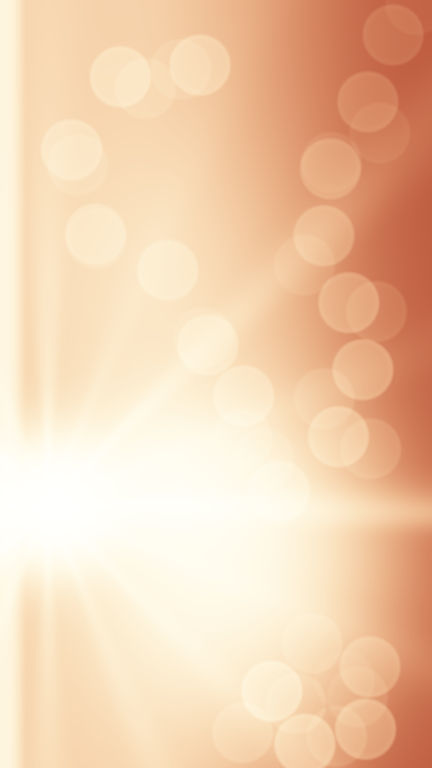
Give the GLSL for this background, as a Shadertoy shader.

```glsl
// Warm sunburst with soft bokeh discs over a cream-to-terracotta backdrop.
// One scalar, the tint depth, is thinned by summed light (glows, rays, discs)
// and then turned into a colour by a power curve per channel.

#define PI 3.14159265
#define CANVAS vec2(1.0, 1.7778)
#define SUN vec2(0.111, 0.609)
#define RAY_COUNT 16.0
#define RAY_SHARPNESS 7.0
#define RAY_POWER 0.85
#define DISC_RADIUS 0.070
#define ECHO_SPREAD 0.20
#define TINT_LIGHT 0.18
#define TINT_DARK 0.64

// Sine-free hash
float hash(float n) {
    n = fract(n * 0.1031);
    n *= n + 33.33;
    return fract(n * (n + n));
}

// Elliptical gaussian light
float glow(vec2 p, vec2 centre, vec2 size) {
    vec2 q = (p - centre) / size;
    return exp(-dot(q, q));
}

// Translucent disc with a slightly brighter rim
float disc(vec2 p, vec2 centre) {
    float soft = max(0.005, 1.5 / iResolution.x);
    float r = length(p - centre);
    float fill = 1.0 - smoothstep(DISC_RADIUS - soft, DISC_RADIUS + soft, r);
    return fill * (0.8 + 0.2 * smoothstep(0.75, 1.0, r / DISC_RADIUS));
}

// Disc with a fainter, randomly displaced echo
float discPair(vec2 p, vec2 centre, float strength, float id) {
    vec2 shift = vec2(hash(id), hash(id + 17.0)) - 0.5;
    return strength * disc(p, centre)
         + 0.4 * strength * disc(p, centre + ECHO_SPREAD * shift);
}

vec2 polar(float radius, float angle) {
    return radius * vec2(cos(angle), sin(angle));
}

// Discs along two arcs, a wavy right-hand column and a short diagonal
float bokeh(vec2 p) {
    float light = 0.0;
    for (int i = 0; i < 7; i++) {
        float k = float(i);
        vec2 column = vec2(0.845 - 0.014 * k + 0.065 * cos(1.25 * k),
                           1.697 - 0.155 * k);
        light += discPair(p, column, 0.16 + 0.045 * k, k + 1.0);
        if (i < 5) {
            float bend = 0.243 + 0.058 * sin(k * PI / 4.0);
            vec2 upper = vec2(0.463, 1.384) + polar(bend, PI / 2.0 + 0.707 * k);
            light += discPair(p, upper, 0.48 - 0.06 * abs(k - 1.0), k + 11.0);
            vec2 lower = vec2(0.752, 0.169) + polar(0.123, 3.07 + 1.257 * k);
            light += discPair(p, lower, 0.62 - 0.10 * k, k + 21.0);
        }
        if (i < 3) {
            vec2 diagonal = vec2(0.481 + 0.083 * k, 0.979 - 0.067 * k - 0.051 * k * k);
            light += discPair(p, diagonal, 0.40, k + 31.0);
        }
    }
    return light;
}

// Evenly spaced beams of uneven strength, fading outwards
float rays(vec2 p) {
    vec2 d = p - SUN;
    float turn = atan(d.y, d.x) * RAY_COUNT / (2.0 * PI);
    float id = floor(turn + 0.5);
    float beam = pow(max(cos(PI * (turn - id)), 0.0), RAY_SHARPNESS);
    float even = 1.0 - mod(abs(id), 2.0);
    float strength = 0.35 + 0.35 * even + 0.3 * hash(mod(id, RAY_COUNT) + 5.0);
    return RAY_POWER * strength * beam * exp(-1.5 * length(d));
}

void mainImage(out vec4 fragColor, in vec2 fragCoord) {
    vec2 p = fragCoord / iResolution.xy * CANVAS;

    // Backdrop darkens to the right
    float tint = mix(TINT_LIGHT, TINT_DARK, smoothstep(0.3, 1.0, p.x));

    // Broad glows, sun core, left edge and horizontal flare
    float light = 2.6 * glow(p, vec2(0.55, 0.48), vec2(0.30, 0.33));
    light += 0.6 * glow(p, vec2(0.43, 1.10), vec2(0.33, 0.35));
    light += 1.6 * glow(p, vec2(0.36, 0.66), vec2(0.22, 0.17));
    light += 5.0 * glow(p, SUN, vec2(0.14, 0.13));
    light += 1.5 * (1.0 - smoothstep(0.015, 0.065, p.x));
    light += 0.35 * exp(-pow((p.y - 0.59) / 0.035, 2.0));

    light += rays(p) + bokeh(p);
    tint *= exp(-light);

    // Tint depth to colour: blue fades first, red last
    vec3 color = 1.0 - vec3(0.5, 1.0, 1.0) * pow(vec3(tint), vec3(1.5, 1.0, 0.64));
    fragColor = vec4(color, 1.0);
}
```
